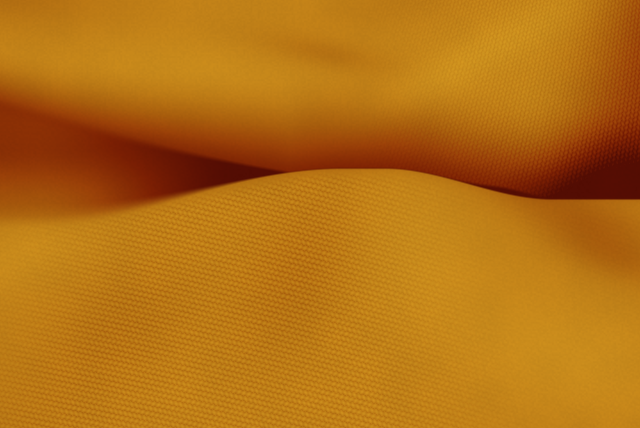
A WebGL 2 fragment shader for this texture:

```glsl
#version 300 es
precision highp float;
// Soft folds of golden woven cloth with a shadowed gap between two layers.

uniform vec2 u_resolution;
out vec4 fragColor;

const float TAU = 6.2831853;

float hash(vec2 p) {
    return fract(sin(dot(p, vec2(127.1, 311.7))) * 43758.5453);
}

float noise(vec2 p) {
    vec2 i = floor(p), f = fract(p);
    f = f * f * (3.0 - 2.0 * f);
    return mix(mix(hash(i), hash(i + vec2(1, 0)), f.x),
               mix(hash(i + vec2(0, 1)), hash(i + vec2(1, 1)), f.x), f.y);
}

// Soft elliptical spot, rotated by angle
float spot(vec2 p, vec2 center, vec2 radius, float angle) {
    float c = cos(angle), s = sin(angle);
    vec2 d = mat2(c, -s, s, c) * (p - center) / radius;
    return exp(-dot(d, d));
}

// Tone 0..5 runs from deep red shadow to lit gold
vec3 dye(float tone) {
    vec3 c = mix(vec3(0.33, 0.05, 0.01), vec3(0.48, 0.12, 0.01), clamp(tone, 0.0, 1.0));
    c = mix(c, vec3(0.60, 0.25, 0.03), clamp(tone - 1.0, 0.0, 1.0));
    c = mix(c, vec3(0.66, 0.37, 0.05), clamp(tone - 2.0, 0.0, 1.0));
    c = mix(c, vec3(0.73, 0.47, 0.08), clamp(tone - 3.0, 0.0, 1.0));
    return mix(c, vec3(0.79, 0.55, 0.11), clamp(tone - 4.0, 0.0, 1.4));
}

// Top outline of the lower layer
float crestLine(float x) {
    return 0.496 + 0.11 * smoothstep(0.1, 0.8, x) - 0.072 * smoothstep(0.9, 1.29, x);
}

// Bottom outline of the upper layer
float hemLine(float x) {
    float gap = 0.013 * exp(-pow((x - 1.19) / 0.08, 2.0));
    return max(0.754 - 0.30 * x + 0.10 * x * x, crestLine(x) + gap);
}

// Rows of short stitches whose slant flips from row to row
float weave(vec2 q, vec2 pitch) {
    float row = q.y / pitch.y;
    float slant = mod(floor(row), 2.0) * 2.0 - 1.0;
    float stitch = sin(TAU * (q.x / pitch.x + slant * 0.45 * fract(row)));
    return 0.55 * cos(TAU * (row - 0.5)) + 0.45 * stitch;
}

float upperTone(vec2 p) {
    float h = p.y - hemLine(p.x);
    float width = mix(0.14, 0.24, smoothstep(0.0, 0.8, p.x));
    float tone = 0.7 + 3.8 * smoothstep(-0.06, width, h);
    tone -= 2.7 * smoothstep(-0.12, 0.2, p.x - 1.28 - 0.3 * (p.y - 0.6));
    tone += 0.65 * spot(p, vec2(1.12, 0.87), vec2(0.30, 0.055), 0.49);
    tone += 0.35 * spot(p, vec2(0.45, 0.84), vec2(0.30, 0.07), -0.15);
    tone -= 0.75 * spot(p, vec2(0.76, 0.875), vec2(0.16, 0.035), -0.2);
    tone -= 0.9 * spot(p, vec2(0.0, 1.02), vec2(0.30, 0.09), -0.1);
    tone -= 0.4 * spot(p, vec2(0.95, 1.0), vec2(0.22, 0.06), 0.2);
    // Ribs lean along the fold and sharpen towards the right
    vec2 q = vec2(p.y + 0.25 * p.x, p.x - 0.22 * p.y - 0.5 * p.y * (1.4 - p.x));
    float focus = smoothstep(0.75, 1.25, p.x) * (0.5 + 0.5 * smoothstep(0.0, 0.12, h));
    return tone + 0.42 * focus * weave(q, vec2(0.0118, 0.0125));
}

float lowerTone(vec2 p) {
    float depth = crestLine(p.x) - p.y;
    float tone = 4.35 - 0.7 * exp(-max(depth, 0.0) / 0.018);
    tone += 0.5 * spot(p, vec2(0.05, 0.40), vec2(0.20, 0.08), 0.3);
    tone += 0.5 * spot(p, vec2(0.98, 0.42), vec2(0.16, 0.20), 0.5);
    tone += 0.6 * spot(p, vec2(1.33, 0.17), vec2(0.28, 0.14), -0.2);
    tone -= 0.65 * spot(p, vec2(0.70, 0.37), vec2(0.12, 0.22), -0.5);
    tone -= 0.55 * spot(p, vec2(0.27, 0.23), vec2(0.22, 0.13), 0.6);
    tone -= 1.3 * spot(p, vec2(1.43, 0.41), vec2(0.17, 0.06), -0.35);
    tone -= 0.9 * spot(p, vec2(1.36, 0.50), vec2(0.22, 0.05), -0.2);
    tone -= 0.3 * spot(p, vec2(0.0, 0.0), vec2(0.25, 0.15), 0.0);
    // Rows descend to the right, blurring away from the focal area
    vec2 q = vec2(p.x - 0.15 * p.y, p.y + 0.19 * p.x + 0.05 * p.x * p.x);
    float focus = 0.12 + 0.88 * smoothstep(-0.05, 0.4, p.x + 0.5 * (0.4 - p.y));
    focus *= 1.0 - 0.93 * smoothstep(0.72, 1.2, p.x + 0.25 * (p.y - 0.4));
    focus *= smoothstep(0.0, 0.04, depth);
    return tone + 0.72 * focus * weave(q, vec2(0.0115, 0.0125));
}

float gapTone(vec2 p) {
    float rise = 1.0 - smoothstep(0.0, 0.16, p.y - crestLine(p.x));
    float left = 1.0 - smoothstep(0.08, 0.55, p.x);
    return left * (1.5 + 1.3 * rise);
}

void main() {
    vec2 p = gl_FragCoord.xy / u_resolution.y;
    float sharp = smoothstep(0.0, 0.65, p.x);
    float hemBlur = mix(0.022, 0.005, sharp);
    float crestBlur = mix(0.035, 0.003, sharp);

    // Layer the cloth from back to front
    vec3 color = dye(gapTone(p));
    float hem = p.y - hemLine(p.x);
    color = mix(color, dye(upperTone(p)), smoothstep(-hemBlur, hemBlur, hem));
    float crest = crestLine(p.x) - p.y;
    color = mix(color, dye(lowerTone(p)), smoothstep(-crestBlur, crestBlur, crest));

    // Faint mottling and fibre grain
    color *= 1.0 + 0.03 * (noise(p * 14.0) - 0.5) + 0.035 * (noise(p * 240.0) - 0.5);
    fragColor = vec4(color, 1.0);
}
```
